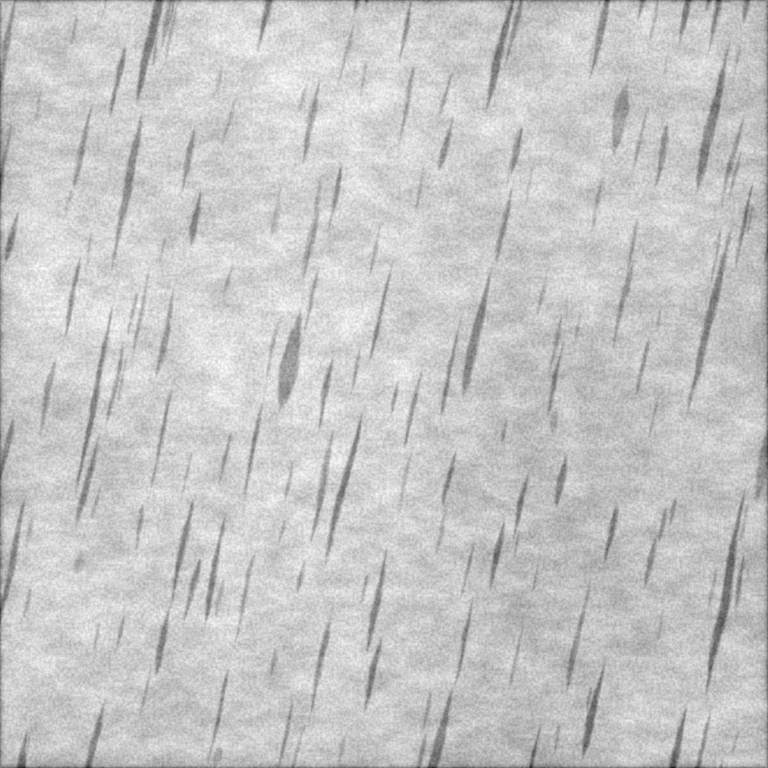
Write a WebGL 2 fragment shader that draws this texture.

```glsl
#version 300 es
precision highp float;

uniform vec2 u_resolution;
out vec4 fragColor;

const float TAU = 6.2831853;

// Surface tones
const float BASE_TONE = 0.805;
const float SLOPE_SHADE = 0.11;
const float CLOUD_AMOUNT = 0.09;
const float MOTTLE_AMOUNT = 0.088;
const float GRAIN_AMOUNT = 0.094;

// Streak shape
const float LEAN = 0.215;
const float SOFTNESS = 0.0029;
const float WOBBLE = 0.0045;
const float RAGGED = 0.0018;
const float FAT_CHANCE = 0.04;
const float FAT_SCALE = 2.3;

// Border shading
const float RIM_DARK = 0.32;
const float RIM_WIDTH = 0.0021;
const float VIGNETTE_DARK = 0.06;
const float VIGNETTE_WIDTH = 0.022;

vec4 hash4(vec3 c) {
    vec4 v = fract(c.xyzx * vec4(0.1031, 0.1030, 0.0973, 0.1099));
    v += dot(v, v.wzxy + 33.33);
    return fract((v.xxyz + v.yzzw) * v.zywx);
}

float cornerSlope(vec2 cell, vec2 offset) {
    float angle = TAU * hash4(vec3(cell, 7.0)).x;
    return dot(vec2(cos(angle), sin(angle)), offset);
}

float gradientNoise(vec2 p) {
    vec2 i = floor(p), f = p - i;
    vec2 u = f * f * f * (f * (f * 6.0 - 15.0) + 10.0);
    vec2 e = vec2(1.0, 0.0);
    float low = mix(cornerSlope(i, f), cornerSlope(i + e, f - e), u.x);
    float high = mix(cornerSlope(i + e.yx, f - e.yx), cornerSlope(i + e.xx, f - e.xx), u.x);
    return mix(low, high, u.y);
}

// One layer of tapered streaks; ranges hold (min, max), x runs across and y along them
float streakLayer(vec2 q, vec2 cellSize, float keep, vec2 halfLength, vec2 halfWidth,
                  vec2 depth, float seed) {
    float ragged = RAGGED * gradientNoise(q * vec2(170.0, 45.0) + seed);
    vec2 home = floor(q / cellSize);
    float ink = 0.0;
    for (int j = -1; j <= 1; j++) {
        for (int i = -1; i <= 1; i++) {
            vec2 cell = home + vec2(i, j);
            vec4 place = hash4(vec3(cell, seed));
            vec4 form = hash4(vec3(cell, seed + 31.0));
            vec2 d = q - (cell + place.xy) * cellSize;
            float reach = mix(halfLength.x, halfLength.y, pow(place.w, 1.4));
            float t = d.y / reach;
            if (place.z > keep || abs(t) > 1.2 || abs(d.x) > 0.04) continue;

            float bend = WOBBLE * gradientNoise(vec2(q.y * 11.0, place.z * 97.0));
            float across = abs(d.x - d.y * (form.x - 0.5) * 0.06 + bend);
            float skewed = t + (form.y - 0.5) * 0.7 * (1.0 - t * t);
            float fat = form.w < FAT_CHANCE ? FAT_SCALE : 1.0;
            float width = fat * mix(halfWidth.x, halfWidth.y, form.z) * (1.0 - skewed * skewed);
            float cover = smoothstep(SOFTNESS, -SOFTNESS, across - width + ragged);
            cover *= smoothstep(1.15, 0.80, abs(t));
            ink = max(ink, cover * mix(depth.x, depth.y, form.w));
        }
    }
    return ink;
}

float streaks(vec2 p) {
    float c = cos(LEAN), s = sin(LEAN);
    vec2 q = vec2(c * p.x - s * p.y, s * p.x + c * p.y);
    float longInk = streakLayer(q, vec2(0.115, 0.30), 0.66, vec2(0.065, 0.138),
                                vec2(0.0034, 0.0066), vec2(0.25, 0.33), 3.0);
    float midInk = streakLayer(q, vec2(0.088, 0.15), 0.76, vec2(0.035, 0.075),
                               vec2(0.0023, 0.0047), vec2(0.19, 0.31), 11.0);
    float shortInk = streakLayer(q, vec2(0.080, 0.10), 0.64, vec2(0.016, 0.046),
                                 vec2(0.0015, 0.0029), vec2(0.12, 0.23), 19.0);
    return max(longInk, max(midInk, shortInk));
}

// Broad shading, cloudy mottle stretched sideways, and fine grain
float surface(vec2 p) {
    float tone = BASE_TONE + SLOPE_SHADE * 0.5 * (p.y - p.x);
    tone += CLOUD_AMOUNT * gradientNoise(p * vec2(3.0, 4.0) + 5.3);
    float mottle = gradientNoise(p * vec2(13.0, 25.0) + 2.7)
                 + 0.9 * gradientNoise(p * vec2(29.0, 54.0) + 9.1)
                 + 0.7 * gradientNoise(p * vec2(65.0, 100.0) + 4.4);
    float grain = gradientNoise(p * 207.0 + 1.9) + 0.9 * gradientNoise(p * 331.0 + 6.2);
    return tone + MOTTLE_AMOUNT * mottle + GRAIN_AMOUNT * grain;
}

float borderShade(vec2 uv) {
    vec2 gap = min(uv, 1.0 - uv);
    float edge = min(gap.x, gap.y);
    float patchy = 1.0 + 1.2 * gradientNoise(uv * 9.0 + 3.1);
    return RIM_DARK * exp(-edge / RIM_WIDTH)
         + VIGNETTE_DARK * patchy * exp(-edge / VIGNETTE_WIDTH);
}

void main() {
    vec2 p = gl_FragCoord.xy / min(u_resolution.x, u_resolution.y);
    vec2 uv = gl_FragCoord.xy / u_resolution;
    float tone = surface(p) - streaks(p) - borderShade(uv);
    fragColor = vec4(vec3(clamp(tone, 0.0, 1.0)), 1.0);
}
```
